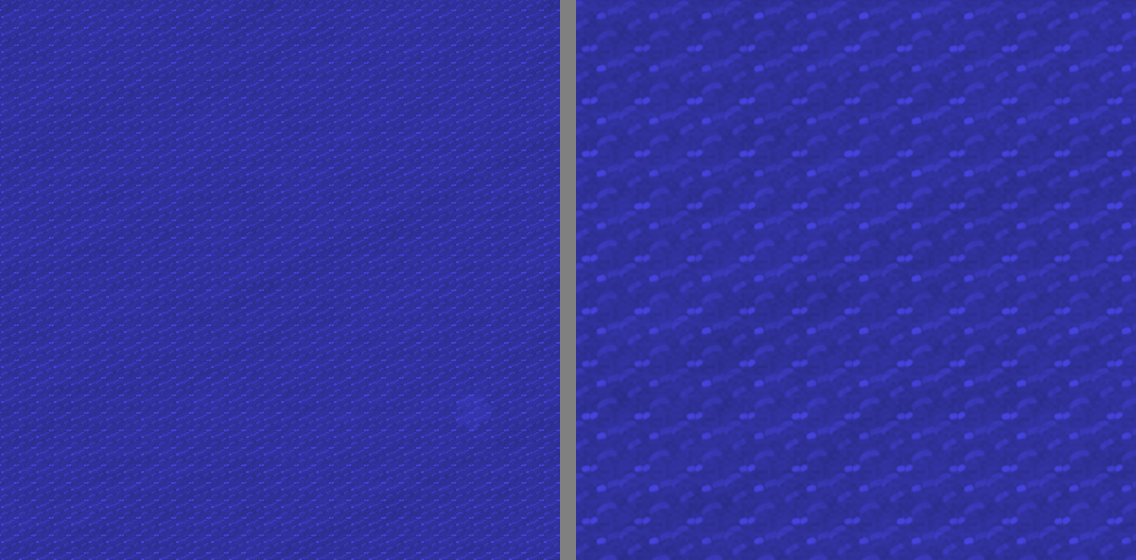
Left: the whole. Right: its middle third, enlarged.
This texture is drawn by a WebGL 2 fragment shader. Its source:

```glsl
#version 300 es
precision highp float;
// Deep blue rippled surface: a square lattice of sharp bright flecks and dim
// strokes set along slanted rows, over crisp grain, with faint slanted bands
// and one pale patch. Lattices and noises have whole periods, so it tiles.

uniform vec2 u_resolution;
out vec4 fragColor;

const vec3 DEEP_BLUE = vec3(0.163, 0.173, 0.535);
const vec3 GLINT_BLUE = vec3(0.272, 0.262, 0.870);
const float BASE_TONE = 0.185;
const float CELLS = 32.0;          // lattice columns and rows
const int MARKS = 7;               // flecks and strokes in each cell
const float ROW_SLOPE = 0.5;       // rise of the rows of marks
const float ROW_JITTER = 0.18;
const float MARK_ANGLE = 0.38;
const float ANGLE_JITTER = 0.5;
const float MARK_CORE = 0.025;     // half width in cells, before the edge
const float MARK_EDGE = 0.085;     // half width in cells, after the edge
const float FLECK_LIGHT = 0.72;
const float STROKE_LIGHT = 0.34;
const float THREAD_AMOUNT = 0.13;
const float GRAIN_AMOUNT = 0.24;
const float BAND_AMOUNT = 0.068;
const vec2 PATCH_CENTER = vec2(0.843, 0.264);
const float PATCH_RADIUS = 0.029;
const float PATCH_AMOUNT = 0.18;

float hash(vec2 p) {
    vec3 q = fract(vec3(p.xyx) * 0.1031);
    q += dot(q, q.yzx + 33.33);
    return fract((q.x + q.y) * q.z);
}

// Value noise that wraps after the given whole period.
float noise(vec2 p, vec2 period) {
    vec2 cell = floor(p);
    vec2 f = fract(p);
    f = f * f * (3.0 - 2.0 * f);
    vec2 a = mod(cell, period);
    vec2 b = mod(cell + 1.0, period);
    return mix(mix(hash(a), hash(vec2(b.x, a.y)), f.x),
               mix(hash(vec2(a.x, b.y)), hash(b), f.x), f.y);
}

// Noise stretched along a slope of one half.
float slantedNoise(vec2 uv, float n) {
    vec2 p = vec2(n * uv.x, 4.0 * n * uv.y - 2.0 * n * uv.x);
    return noise(p, vec2(n, 2.0 * n));
}

// Marks on two slanted rows per cell; every third one is a bright fleck.
float marks(vec2 lattice) {
    float light = 0.0;
    for (int i = 0; i < MARKS; i++) {
        float k = float(i);
        bool fleck = i % 3 == 0;
        float x = fract(0.15 + 0.618 * k);
        float y = ROW_SLOPE * (x + mod(k, 2.0));
        y += ROW_JITTER * (hash(vec2(k, 5.0)) - 0.5);
        vec2 p = lattice - vec2(x, y) + 0.5;
        vec2 id = mod(floor(p), CELLS);
        vec2 d = fract(p) - 0.5;
        float angle = MARK_ANGLE + ANGLE_JITTER * (hash(vec2(k, 8.0)) - 0.5);
        float c = cos(angle);
        float s = sin(angle);
        d = vec2(c * d.x + s * d.y, c * d.y - s * d.x);
        d.y += 1.2 * d.x * d.x;
        float halfLength = hash(vec2(k, 3.0));
        halfLength = fleck ? 0.05 * halfLength : mix(0.05, 0.17, halfLength);
        float gap = length(vec2(max(abs(d.x) - halfLength, 0.0), d.y));
        float strength = fleck ? FLECK_LIGHT : STROKE_LIGHT;
        strength *= mix(0.8, 1.15, hash(id + 37.0 * k));
        light = max(light, strength * (1.0 - smoothstep(MARK_CORE, MARK_EDGE, gap)));
    }
    return light;
}

// Pale blot with a ragged outline.
float patchMask(vec2 uv) {
    vec2 d = fract(uv - PATCH_CENTER + 0.5) - 0.5;
    float ragged = noise(uv * 64.0, vec2(64.0)) - 0.5;
    ragged += 0.6 * (noise(uv * 160.0, vec2(160.0)) - 0.5);
    float edge = length(d) + 0.026 * ragged;
    return 1.0 - smoothstep(PATCH_RADIUS - 0.002, PATCH_RADIUS + 0.002, edge);
}

void main() {
    vec2 uv = gl_FragCoord.xy / u_resolution;
    vec2 lattice = CELLS * uv;

    // Fine slanted threads, and grain that repeats in every cell
    float thread = slantedNoise(uv, 64.0) - 0.5;
    float grain = noise(16.0 * lattice - 0.5, vec2(16.0)) - 0.5;

    // Broad slanted shading
    float bands = slantedNoise(uv, 5.0) + slantedNoise(uv, 13.0) - 1.0;

    float tone = BASE_TONE + THREAD_AMOUNT * thread + GRAIN_AMOUNT * grain
               + BAND_AMOUNT * bands + PATCH_AMOUNT * patchMask(uv)
               + marks(lattice);
    fragColor = vec4(mix(DEEP_BLUE, GLINT_BLUE, clamp(tone, 0.0, 1.0)), 1.0);
}
```
